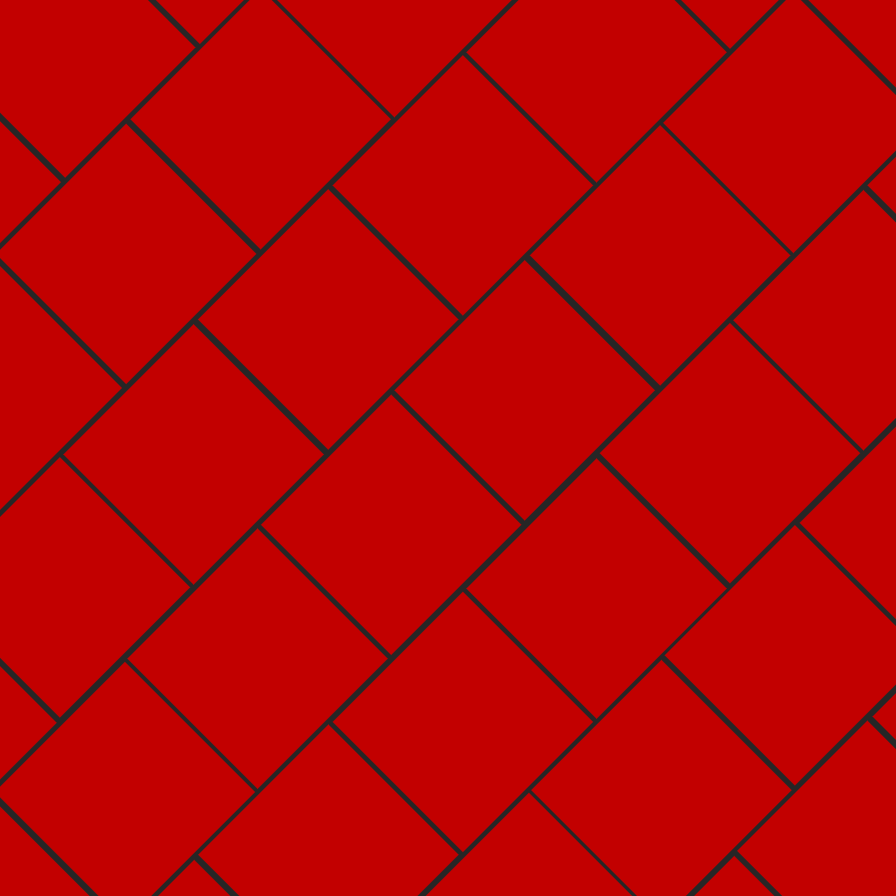
Give the GLSL for this pattern, as a WebGL 1 fragment shader.

```glsl
precision highp float;
uniform vec2 u_resolution;

#define TILE_PITCH 0.2114
#define ROW_START -0.0171
#define JOINT_START 0.0014
#define BOND_SHIFT 0.52
#define ROW_BOW 0.0009
#define GAP_WIDTH 0.0058
#define TILE_JITTER 0.0012
#define TILE_COLOR vec3(0.76, 0.0, 0.0)
#define GROUT_COLOR vec3(0.15, 0.15, 0.15)

// Two random values in 0..1 for each tile
vec2 hash22(vec2 p) {
    vec3 q = fract(vec3(p.xyx) * vec3(0.1031, 0.1030, 0.0973));
    q += dot(q, q.yzx + 33.33);
    return fract((q.xx + q.yz) * q.zy);
}

// Signed distance to an axis-aligned square, negative inside
float squareDistance(vec2 p, float halfSize) {
    vec2 d = abs(p) - halfSize;
    return length(max(d, 0.0)) + min(max(d.x, d.y), 0.0);
}

// Distance to the tile of a diagonal running bond that holds this point
float tileDistance(vec2 uv) {
    // Axes: x runs along the rows (up-right), y across them (down-right)
    vec2 p = vec2(uv.x + uv.y - 1.0, uv.x - uv.y + 1.0) * 0.70710678;

    // Alternate rows shift by about half a tile, with a slight bow
    float row = floor((p.y - ROW_START) / TILE_PITCH);
    float evenRow = 1.0 - mod(row, 2.0);
    float bow = ROW_BOW * (row - 3.0) * (row - 3.0);
    float shift = JOINT_START + BOND_SHIFT * TILE_PITCH * evenRow + bow;

    vec2 grid = (p - vec2(shift, ROW_START)) / TILE_PITCH;
    vec2 cell = floor(grid);
    vec2 local = (grid - cell - 0.5) * TILE_PITCH;

    // Small displacements make the joints uneven in width
    vec2 jitter = (hash22(cell + 17.0) * 2.0 - 1.0) * TILE_JITTER;
    return squareDistance(local - jitter, 0.5 * (TILE_PITCH - GAP_WIDTH));
}

void main() {
    float side = min(u_resolution.x, u_resolution.y);
    float pixel = 1.0 / side;
    float d = tileDistance(gl_FragCoord.xy / side);
    float grout = smoothstep(-0.7 * pixel, 0.7 * pixel, d);
    gl_FragColor = vec4(mix(TILE_COLOR, GROUT_COLOR, grout), 1.0);
}
```
